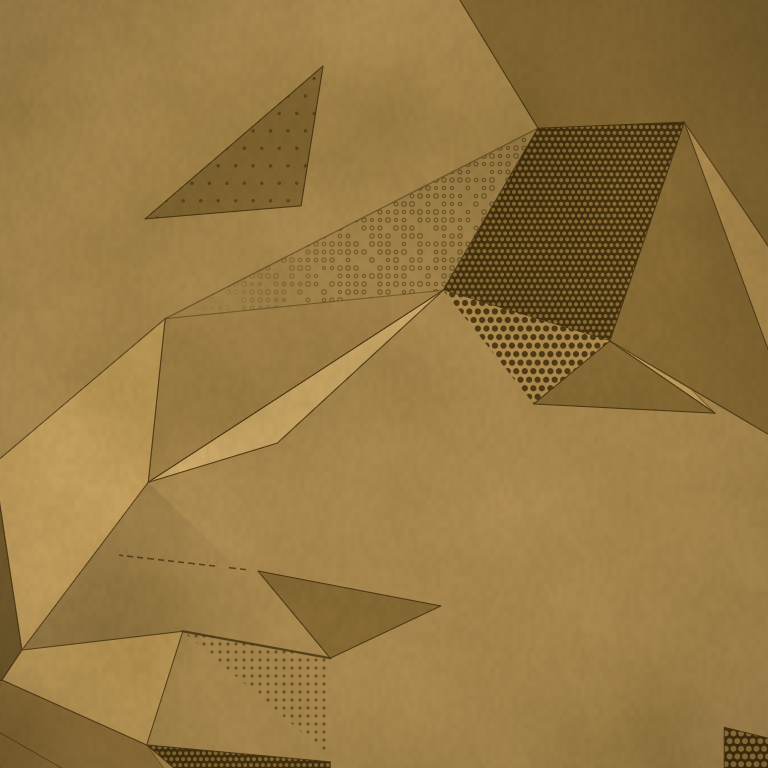
A WebGL 1 fragment shader for this background:

```glsl
precision highp float;
uniform vec2 u_resolution;

const vec3 INK = vec3(.25, .18, .05);
const vec3 SHADE = vec3(.49, .385, .185);
const vec3 LIGHT = vec3(.71, .575, .325);

float hash(vec2 p) {
  vec3 q = fract(p.xyx * .1031);
  q += dot(q, q.yzx + 33.33);
  return fract((q.x + q.y) * q.z);
}

float noise(vec2 p) {
  vec2 i = floor(p), f = fract(p);
  f *= f * (3. - 2. * f);
  return mix(mix(hash(i), hash(i + vec2(1, 0)), f.x),
             mix(hash(i + vec2(0, 1)), hash(i + vec2(1, 1)), f.x), f.y);
}

float fbm(vec2 p) {
  float sum = 0., amp = .5;
  for (int i = 0; i < 5; i++) {
    sum += amp * noise(p);
    p = mat2(1.6, 1.2, -1.2, 1.6) * p + 7.3;
    amp *= .5;
  }
  return sum;
}

float cover(float d) {
  return clamp(.5 - d * min(u_resolution.x, u_resolution.y), 0., 1.);
}

float segment(vec2 p, vec2 a, vec2 b) {
  vec2 e = b - a, w = p - a;
  return length(w - e * clamp(dot(w, e) / max(dot(e, e), 1e-6), 0., 1.));
}

// Flips the sign whenever a rightward ray crosses the edge
float crossing(vec2 p, vec2 a, vec2 b) {
  if ((a.y > p.y) == (b.y > p.y)) return 1.;
  return p.x < a.x + (b.x - a.x) * (p.y - a.y) / (b.y - a.y) ? -1. : 1.;
}

float quad(vec2 p, vec2 a, vec2 b, vec2 c, vec2 d) {
  float side = crossing(p, a, b) * crossing(p, b, c) * crossing(p, c, d) * crossing(p, d, a);
  return side * min(min(segment(p, a, b), segment(p, b, c)),
                    min(segment(p, c, d), segment(p, d, a)));
}

float tri(vec2 p, vec2 a, vec2 b, vec2 c) {
  return quad(p, a, b, c, c);
}

// Staggered dots: n per canvas width, radius in cells
float dots(vec2 p, float n, float radius) {
  vec2 q = p * n;
  q.x += .5 * mod(floor(q.y), 2.);
  return cover((length(fract(q) - .5) - radius) / n);
}

// Small rings with some cells left out
float rings(vec2 p, float n) {
  vec2 q = p * n, cell = floor(q);
  float radius = .18 + .12 * hash(cell + 9.);
  float ring = abs(length(fract(q) - .5) - radius) - .08;
  return cover(ring / n) * step(.25, hash(cell));
}

void facet(inout vec3 col, float d, vec3 fill, float outline) {
  col = mix(col, fill, cover(d));
  col = mix(col, INK, outline * cover(abs(d) - .0007));
}

void main() {
  vec2 p = gl_FragCoord.xy / u_resolution;
  vec3 col = vec3(.62, .5, .28);

  // Soft tonal planes
  facet(col, tri(p, vec2(.215, .585), vec2(.577, .622), vec2(.193, .372)), vec3(.595, .475, .26), .5);
  float fold = cover(quad(p, vec2(.193, .372), vec2(.0286, .154), vec2(.238, .178), vec2(.43, .143)));
  col *= 1. - .1 * fold * smoothstep(.4, .1, p.x);
  facet(col, quad(p, vec2(.0026, .115), vec2(.191, .03), vec2(.25, -.05), vec2(-.05, -.05)), vec3(.54, .42, .21), .4);
  col = mix(col, INK, .6 * cover(segment(p, vec2(0, .046), vec2(.08, 0)) - .0006));

  // Dark mass on the right with bright slivers
  facet(col, quad(p, vec2(-.417, 2.667), vec2(.7005, .833), vec2(.794, .556), vec2(2.852, -.655)), SHADE, .9);
  facet(col, tri(p, vec2(.891, .841), vec2(1.033, .631), vec2(1.033, .456)), vec3(.65, .52, .29), .8);
  facet(col, tri(p, vec2(.794, .556), vec2(.931, .462), vec2(.9, .493)), LIGHT, .5);

  // Faint ring pattern between the ridge and the dark mesh
  float veil = tri(p, vec2(.7005, .833), vec2(.577, .622), vec2(.215, .585));
  col *= 1. - .04 * cover(veil);
  col = mix(col, INK, .5 * cover(veil) * rings(p, 96.) * smoothstep(.2, .5, p.x));
  col = mix(col, INK, .5 * cover(segment(p, vec2(.215, .585), vec2(.7005, .833)) - .0009));

  // Dense meshes
  vec3 mesh = mix(INK, vec3(.51, .4, .19), dots(p, 130., .33));
  facet(col, quad(p, vec2(.7005, .833), vec2(.891, .841), vec2(.794, .556), vec2(.577, .622)), mesh, .9);
  facet(col, quad(p, vec2(.191, .03), vec2(.43, .008), vec2(.43, -.02), vec2(.25, -.02)), mesh, .8);
  vec3 coarse = mix(INK, vec3(.55, .43, .22), dots(p, 100., .38));
  facet(col, quad(p, vec2(.943, .053), vec2(1.02, .034), vec2(1.02, -.02), vec2(.943, -.02)), coarse, .8);

  // Halftone wedges
  vec3 halftone = mix(vec3(.64, .51, .28), INK, .9 * dots(p, 90., .36));
  facet(col, tri(p, vec2(.577, .622), vec2(.794, .556), vec2(.695, .474)), halftone, 0.);
  float wedge = tri(p, vec2(.238, .178), vec2(.43, .143), vec2(.424, .02));
  vec2 grid = fract(p * 96.) - .5;
  col = mix(col, INK, .6 * cover(wedge) * cover((length(grid) - .2) / 96.));
  col = mix(col, INK, .8 * cover(segment(p, vec2(.238, .178), vec2(.43, .143)) - .0015));

  // Dark triangles
  facet(col, tri(p, vec2(.695, .474), vec2(.794, .556), vec2(.931, .462)), SHADE, .9);
  facet(col, tri(p, vec2(.336, .2565), vec2(.574, .211), vec2(.43, .143)), SHADE, .9);
  vec3 speckled = mix(SHADE, INK, .6 * dots(p, 44., .1));
  facet(col, tri(p, vec2(.4206, .914), vec2(.189, .715), vec2(.392, .732)), speckled, .9);
  facet(col, quad(p, vec2(-.008, .396), vec2(.0286, .1536), vec2(.0026, .1146), vec2(-.05, .1)), SHADE * .85, .9);

  // Bright facets
  facet(col, quad(p, vec2(.215, .585), vec2(.193, .372), vec2(.0286, .1536), vec2(-.008, .396)), LIGHT, .8);
  facet(col, quad(p, vec2(.0286, .1536), vec2(.238, .178), vec2(.191, .03), vec2(.0026, .1146)), LIGHT, .8);
  facet(col, tri(p, vec2(.577, .622), vec2(.193, .372), vec2(.361, .423)), vec3(.75, .62, .38), .9);

  // Dashed line
  float dash = step(.4, fract(p.x * 75.)) * step(.2, hash(vec2(floor(p.x * 75.), 3.)));
  col = mix(col, INK, .8 * dash * cover(segment(p, vec2(.156, .277), vec2(.336, .2565)) - .001));

  // Aged paper: blotches, fibres, darkened corners
  float blotch = fbm(p * 6.) - .48;
  float fibre = noise(p * vec2(170., 110.)) - .5;
  col *= 1. + .2 * blotch + .045 * fibre;
  col.b *= 1. + .12 * blotch;
  col *= 1.02 - .2 * smoothstep(.4, .85, length(p - vec2(.5, .52)));
  gl_FragColor = vec4(col, 1.);
}
```
